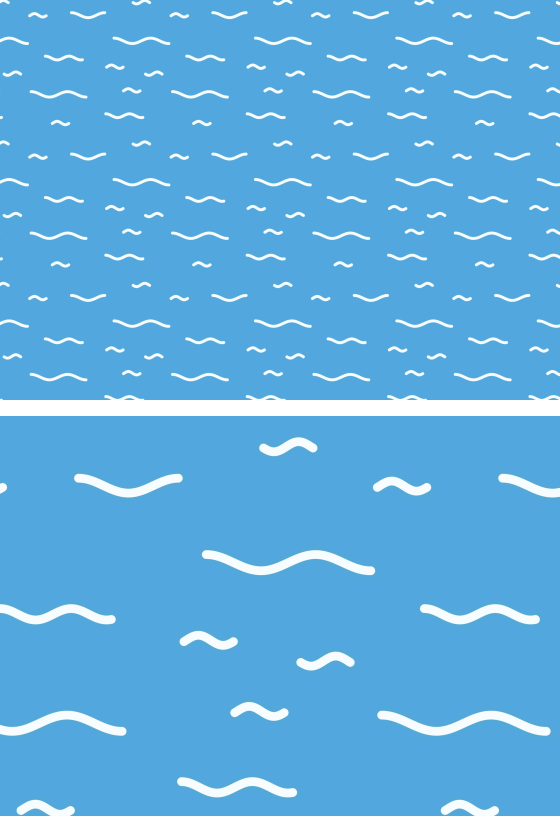
Top, the full canvas; bottom, a detail of the centre.
Reproduce this pattern procedurally as a WebGL 2 fragment shader.

```glsl
#version 300 es
precision highp float;

uniform vec2 u_resolution;
out vec4 fragColor;

const float PI = 3.14159265;
const float TILE = 193.9;

// Wave kinds: half length, half period, x of first crest, amplitude
const vec4 KINDS[4] = vec4[4](
    vec4(11.3, 11.3, -4.7, 2.3),
    vec4(22.8, 22.8, -22.8, 3.4),
    vec4(25.4, 16.2, -25.4, 2.6),
    vec4(37.6, 25.0, -37.6, 3.7));

// Waves in one tile: x, y from the top, kind (negative values mirror kind 0)
const vec3 WAVES[11] = vec3[11](
    vec3(52.0, 21.0, 0.0), vec3(157.5, 91.5, 0.0), vec3(180.7, 124.0, 0.0),
    vec3(83.0, 168.7, 0.0), vec3(0.0, 3.0, -1.0), vec3(17.0, 101.0, -1.0),
    vec3(120.8, 20.8, 1.0), vec3(87.6, 79.6, 2.0), vec3(170.5, 158.7, 2.0),
    vec3(0.1, 56.0, 3.0), vec3(80.3, 129.4, 3.0));

// Distance to a cosine arc, refining the nearest point by Newton steps
float waveDistance(vec2 p, vec4 kind) {
    float freq = PI / kind.y;
    float t = clamp(p.x, -kind.x, kind.x);
    for (int i = 0; i < 4; i++) {
        float phase = freq * (t - kind.z);
        float height = kind.w * cos(phase);
        float slope = -kind.w * freq * sin(phase);
        t += (p.x - t + (p.y - height) * slope) / (1.0 + slope * slope);
        t = clamp(t, -kind.x, kind.x);
    }
    return length(p - vec2(t, kind.w * cos(freq * (t - kind.z))));
}

void main() {
    // Canvas is 768 units wide, measured from the top left
    float unitsPerPixel = 768.0 / u_resolution.x;
    vec2 p = vec2(gl_FragCoord.x, u_resolution.y - gl_FragCoord.y) * unitsPerPixel;

    // Nearest stroke, with each wave wrapped around the tile
    float dist = 1e3;
    for (int i = 0; i < 11; i++) {
        vec3 wave = WAVES[i];
        vec2 q = p - wave.xy;
        q -= TILE * floor(q / TILE + 0.5);
        q.y = -q.y;
        if (wave.z < 0.0) q.x = -q.x;
        dist = min(dist, waveDistance(q, KINDS[int(max(wave.z, 0.0))]));
    }

    // Water, faint rim and white stroke with round ends
    vec3 water = vec3(0.32, 0.66, 0.87);
    vec3 rim = vec3(0.33, 0.66, 0.84);
    vec3 foam = vec3(0.97, 0.99, 1.0);
    float edge = 0.7 * unitsPerPixel;
    vec3 color = mix(rim, water, smoothstep(2.5, 3.9, dist));
    color = mix(foam, color, smoothstep(-edge, edge, dist - 2.0));
    fragColor = vec4(color, 1.0);
}
```
